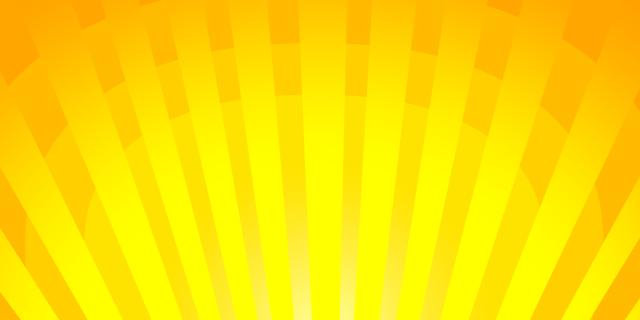
Reproduce this background procedurally as a Shadertoy shader.

```glsl
// Golden sunburst: bright rays over stepped oval halos, with a pale glow at the base.

// Positions are in canvas heights, measured from the middle of the lower edge.
const vec2 RAY_ORIGIN = vec2(0.031, -1.318);
const vec2 HALO_CENTER = vec2(-0.018, 0.227);
const vec2 HALO_RADII = vec2(0.719, 0.477);
const vec2 HALO_STEP = vec2(0.163, 0.149);
const vec2 HALO_GROWTH = vec2(0.022, 0.012);
const float HALO_POWER = 2.3;
const int HALO_COUNT = 3;

const vec2 SHINE_CENTER = vec2(0.0, -0.224);
const vec2 SHINE_SCALE = vec2(0.9, 1.0);
const vec2 SHINE_RANGE = vec2(0.677, 1.615);
const vec2 GLOW_CENTER = vec2(0.015, -0.04);
const float GLOW_RADIUS = 0.53;

const vec3 YELLOW = vec3(1.0, 1.0, 0.0);
const vec3 DEEP_ORANGE = vec3(1.0, 0.62, 0.0);
const vec3 OUTER_HALO = vec3(1.0, 0.655, 0.0);
const vec3 INNER_HALO = vec3(1.0, 0.89, 0.0);
const vec3 PALE_GLOW = vec3(1.0, 1.0, 0.62);

// Gaps between the rays: slope of the middle line and half width.
const int GAP_COUNT = 13;
const vec2 GAPS[GAP_COUNT] = vec2[](
    vec2(-0.780, 0.047), vec2(-0.608, 0.034), vec2(-0.457, 0.034),
    vec2(-0.329, 0.020), vec2(-0.240, 0.018), vec2(-0.155, 0.017),
    vec2(-0.064, 0.021), vec2(0.040, 0.017), vec2(0.137, 0.020),
    vec2(0.237, 0.024), vec2(0.361, 0.032), vec2(0.511, 0.037),
    vec2(0.657, 0.042));

// Coverage of a shape from its signed distance.
float coverage(float dist, float pixel) {
    return 1.0 - smoothstep(-0.7 * pixel, 0.7 * pixel, dist);
}

// Approximate signed distance to a rounded oval.
float ovalDistance(vec2 p, vec2 radii) {
    vec2 q = pow(abs(p) / radii, vec2(HALO_POWER));
    return (pow(q.x + q.y, 1.0 / HALO_POWER) - 1.0) * min(radii.x, radii.y);
}

float gapMask(vec2 p, float pixel) {
    vec2 fromOrigin = p - RAY_ORIGIN;
    float slope = fromOrigin.x / fromOrigin.y;
    float mask = 0.0;
    for (int i = 0; i < GAP_COUNT; i++) {
        float dist = (abs(slope - GAPS[i].x) - GAPS[i].y) * fromOrigin.y;
        mask = max(mask, coverage(dist, pixel));
    }
    return mask;
}

vec3 haloColor(vec2 p, float pixel) {
    float level = 0.0;
    for (int i = 0; i < HALO_COUNT; i++) {
        float k = float(i);
        vec2 radii = HALO_RADII + k * HALO_STEP + k * k * HALO_GROWTH;
        level += coverage(ovalDistance(p - HALO_CENTER, radii), pixel);
    }
    vec3 color = mix(OUTER_HALO, INNER_HALO, level / float(HALO_COUNT));
    float glow = max(0.0, 1.0 - length(p - GLOW_CENTER) / GLOW_RADIUS);
    return mix(color, PALE_GLOW, pow(glow, 1.3));
}

vec3 rayColor(vec2 p) {
    float dist = length((p - SHINE_CENTER) * SHINE_SCALE);
    return mix(YELLOW, DEEP_ORANGE, smoothstep(SHINE_RANGE.x, SHINE_RANGE.y, dist));
}

void mainImage(out vec4 fragColor, in vec2 fragCoord) {
    float pixel = 1.0 / iResolution.y;
    vec2 p = (fragCoord - vec2(0.5 * iResolution.x, 0.0)) * pixel;
    vec3 color = mix(rayColor(p), haloColor(p, pixel), gapMask(p, pixel));
    fragColor = vec4(color, 1.0);
}
```
